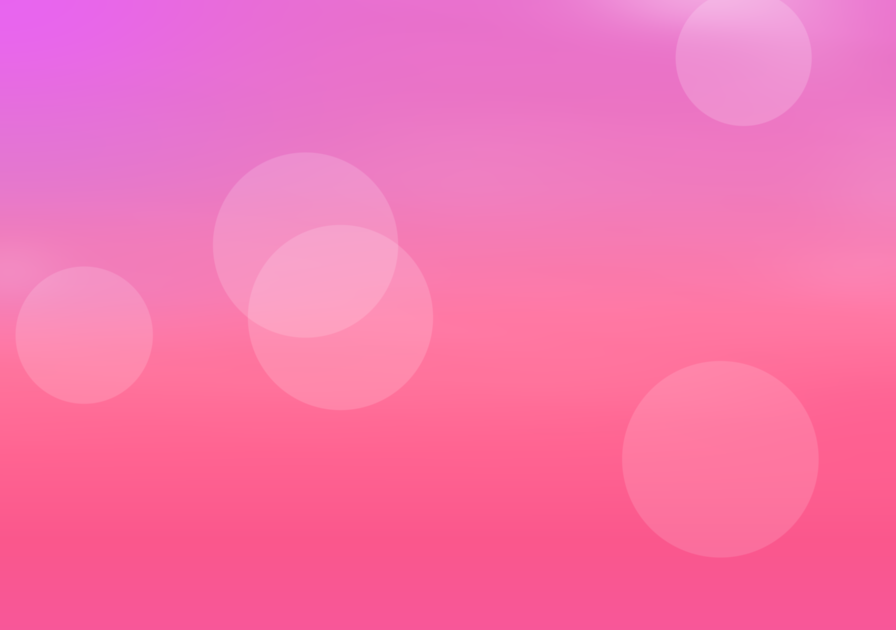
Write a Shadertoy shader that draws this background.

```glsl
// Soft violet-to-coral sunset sky with hazy streaks and translucent discs.

const int STOP_COUNT = 9;
const float STOP_HEIGHT[STOP_COUNT] = float[](0.0, 0.14, 0.28, 0.40, 0.50, 0.60, 0.70, 0.85, 1.0);
const vec3 STOP_COLOR[STOP_COUNT] = vec3[](
    vec3(0.97, 0.34, 0.60), vec3(0.98, 0.34, 0.55), vec3(1.00, 0.39, 0.57),
    vec3(1.00, 0.45, 0.61), vec3(1.00, 0.47, 0.64), vec3(0.97, 0.48, 0.69),
    vec3(0.94, 0.48, 0.74), vec3(0.92, 0.45, 0.77), vec3(0.91, 0.44, 0.80));

// Discs: centre as a share of the canvas, radius in canvas heights, opacity.
const int DISC_COUNT = 5;
const vec4 DISCS[DISC_COUNT] = vec4[](
    vec4(0.341, 0.611, 0.147, 0.16), vec4(0.380, 0.496, 0.147, 0.16),
    vec4(0.094, 0.468, 0.109, 0.15), vec4(0.830, 0.908, 0.108, 0.18),
    vec4(0.804, 0.271, 0.156, 0.14));

// Pale haze: centre and spread as a share of the canvas, with its opacity.
const int HAZE_COUNT = 6;
const vec4 HAZE[HAZE_COUNT] = vec4[](
    vec4(0.79, 1.01, 0.13, 0.060), vec4(0.90, 0.93, 0.08, 0.080),
    vec4(0.01, 0.57, 0.06, 0.050), vec4(1.00, 0.72, 0.08, 0.120),
    vec4(0.52, 0.74, 0.16, 0.080), vec4(0.95, 0.57, 0.08, 0.040));
const float HAZE_OPACITY[HAZE_COUNT] = float[](0.42, 0.12, 0.12, 0.08, 0.05, 0.05);

const vec3 VIOLET = vec3(0.91, 0.39, 0.95);
const vec3 LILAC = vec3(0.86, 0.48, 0.83);
const vec3 MAUVE = vec3(0.93, 0.50, 0.76);
const vec3 ROSE = vec3(0.99, 0.35, 0.56);
const vec3 HAZE_COLOR = vec3(1.0, 0.92, 0.97);
const vec2 STREAK_SCALE = vec2(3.0, 13.0);
const float STREAK_BEND = 0.035;
const float STREAK_LIGHT = 0.025;

float hash(vec2 p) {
    vec3 q = fract(vec3(p.xyx) * 0.1031);
    q += dot(q, q.yzx + 33.33);
    return fract((q.x + q.y) * q.z);
}

float valueNoise(vec2 p) {
    vec2 cell = floor(p);
    vec2 f = fract(p);
    f = f * f * (3.0 - 2.0 * f);
    float low = mix(hash(cell), hash(cell + vec2(1, 0)), f.x);
    float high = mix(hash(cell + vec2(0, 1)), hash(cell + vec2(1, 1)), f.x);
    return mix(low, high, f.y);
}

// Layered noise centred on zero.
float streaks(vec2 p) {
    float sum = 0.0;
    float weight = 0.5;
    for (int i = 0; i < 3; i++) {
        sum += weight * (valueNoise(p) - 0.5);
        p = p * 2.03 + 17.0;
        weight *= 0.5;
    }
    return sum;
}

float softSpot(vec2 uv, vec2 centre, vec2 spread) {
    vec2 d = (uv - centre) / spread;
    return exp(-dot(d, d));
}

vec3 skyGradient(float height) {
    vec3 color = STOP_COLOR[0];
    for (int i = 1; i < STOP_COUNT; i++) {
        float t = clamp((height - STOP_HEIGHT[i - 1]) / (STOP_HEIGHT[i] - STOP_HEIGHT[i - 1]), 0.0, 1.0);
        color = mix(color, STOP_COLOR[i], t);
    }
    return color;
}

void mainImage(out vec4 fragColor, in vec2 fragCoord) {
    vec2 uv = fragCoord / iResolution.xy;
    float aspect = iResolution.x / iResolution.y;
    float pixel = 1.0 / iResolution.y;

    // Sky, gently bent by the streaks, calmer near the ground
    float skyMask = smoothstep(0.2, 0.5, uv.y);
    float streak = streaks(uv * STREAK_SCALE + vec2(0.0, uv.x * 1.5)) * skyMask;
    vec3 color = skyGradient(uv.y + streak * STREAK_BEND);
    color += streak * STREAK_LIGHT;

    // Coloured washes towards the sides
    color = mix(color, LILAC, 0.60 * softSpot(uv, vec2(0.0, 0.77), vec2(0.34, 0.14)));
    color = mix(color, MAUVE, 0.60 * softSpot(uv, vec2(0.05, 0.55), vec2(0.28, 0.08)));
    color = mix(color, VIOLET, 0.92 * softSpot(uv, vec2(0.0, 1.0), vec2(0.27, 0.20)));
    color = mix(color, ROSE, 0.55 * softSpot(uv, vec2(1.0, 0.34), vec2(0.22, 0.10)));

    // Pale haze
    for (int i = 0; i < HAZE_COUNT; i++) {
        float spot = softSpot(uv, HAZE[i].xy, HAZE[i].zw);
        color = mix(color, HAZE_COLOR, HAZE_OPACITY[i] * spot);
    }

    // Translucent discs
    for (int i = 0; i < DISC_COUNT; i++) {
        vec2 offset = (uv - DISCS[i].xy) * vec2(aspect, 1.0);
        float edge = length(offset) - DISCS[i].z;
        float cover = 1.0 - smoothstep(-pixel, pixel, edge);
        color = mix(color, vec3(1.0), DISCS[i].w * cover);
    }

    fragColor = vec4(clamp(color, 0.0, 1.0), 1.0);
}
```
